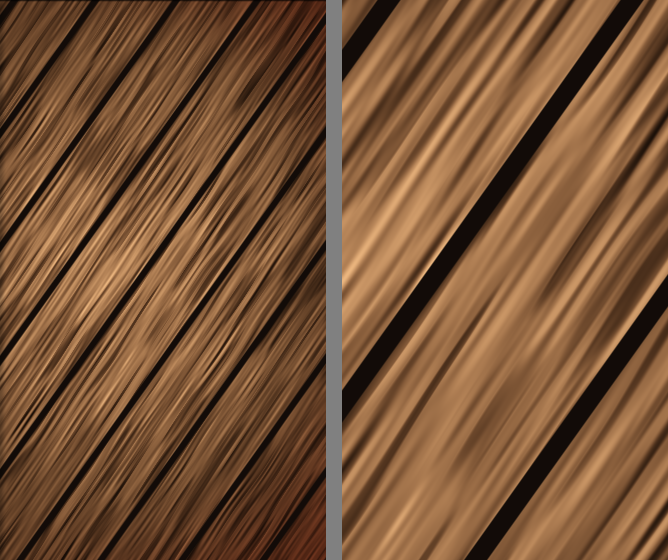
Left, the full canvas; right, a detail of the centre.
Write a Shadertoy shader that draws this texture.

```glsl
const vec2 BOARD_NORMAL = vec2(0.814, -0.581);  // points across the boards
const float BOARD_PITCH = 0.1178;               // in canvas heights
const float BOARD_OFFSET = 0.029;
const float GAP_WIDTH = 0.0112;
const vec2 STREAK_FREQ = vec2(205.0, 10.0);     // across, along
const float GRAIN_TILT = 0.03;
const float GRAIN_WAVE = 0.004;
const vec2 GLOW_CENTER = vec2(0.20, 0.52);
const float GLOW_FALLOFF = 4.4;
const float AMBIENT = 0.215;
const float GLOW = 0.385;
const vec3 DARK_HUE = vec3(1.0, 0.57, 0.29);
const vec3 LIGHT_HUE = vec3(1.0, 0.79, 0.56);
const vec3 RED_TINT = vec3(1.08, 0.76, 0.70);
const vec3 GAP_COLOR = vec3(0.07, 0.045, 0.03);

float hash(vec2 p) {
    return fract(sin(dot(p, vec2(127.1, 311.7))) * 43758.5);
}

float noise(vec2 p) {
    vec2 i = floor(p);
    vec2 f = fract(p);
    f = f * f * (3.0 - 2.0 * f);
    float low = mix(hash(i), hash(i + vec2(1.0, 0.0)), f.x);
    float high = mix(hash(i + vec2(0.0, 1.0)), hash(i + 1.0), f.x);
    return mix(low, high, f.y);
}

// Relative brightness of the fibres, averaging about one
float woodGrain(vec2 g) {
    vec2 s = g * STREAK_FREQ;
    float streak = noise(s);
    float relief = streak - noise(s + vec2(0.8, 0.0));
    float fine = noise(s * vec2(1.5, 1.4) + 31.0) - 0.5;
    float broad = noise(s * vec2(0.25, 0.45) + 67.0) - 0.5;
    float crack = smoothstep(0.48, 0.8, noise(s * vec2(0.95, 0.85) + 13.0));
    return 1.13 + 0.5 * relief + 0.42 * fine + 0.12 * broad - 0.46 * crack;
}

void mainImage(out vec4 fragColor, in vec2 fragCoord) {
    float pixel = 1.0 / iResolution.y;
    vec2 p = fragCoord * pixel;

    // Board coordinates
    float across = dot(p, BOARD_NORMAL);
    float along = dot(p, vec2(-BOARD_NORMAL.y, BOARD_NORMAL.x));
    float cell = (across - BOARD_OFFSET) / BOARD_PITCH;
    float board = floor(cell);
    float local = fract(cell) * BOARD_PITCH;
    float edge = min(local, BOARD_PITCH - local) - 0.5 * GAP_WIDTH;

    // Tilted, gently waving fibres with a different start on every board
    float seed = hash(vec2(board, 4.7));
    vec2 g = vec2(across, along + 7.0 * seed);
    g.x += GRAIN_TILT * along;
    g.x += GRAIN_WAVE * (noise(vec2(across * 25.0, g.y * 10.0)) - 0.5);
    float tone = woodGrain(g) * mix(0.97, 1.03, seed);

    // Worn bright rim on one side, soft shade on the other
    float rim = exp(-max(edge, 0.0) / 0.0025);
    tone += rim * (local > 0.5 * BOARD_PITCH ? 0.28 : -0.15);

    // Warm glow fading to red corners
    vec2 q = (p - GLOW_CENTER) * vec2(1.1, 1.0);
    float r2 = dot(q, q);
    tone *= AMBIENT + GLOW * exp(-GLOW_FALLOFF * r2);
    tone = clamp(tone, 0.05, 0.95);
    vec3 color = tone * mix(DARK_HUE, LIGHT_HUE, tone);
    float redness = smoothstep(0.14, 0.46, r2) * smoothstep(-0.15, 0.45, p.x);
    color *= mix(vec3(1.0), RED_TINT, redness);

    // Gaps and the dark upper border
    color = mix(GAP_COLOR, color, smoothstep(-pixel, pixel, edge));
    color *= mix(0.3, 1.0, smoothstep(0.0, 0.004, 1.0 - p.y));
    color *= mix(0.75, 1.0, smoothstep(0.0, 0.012, p.x));

    fragColor = vec4(color, 1.0);
}
```
